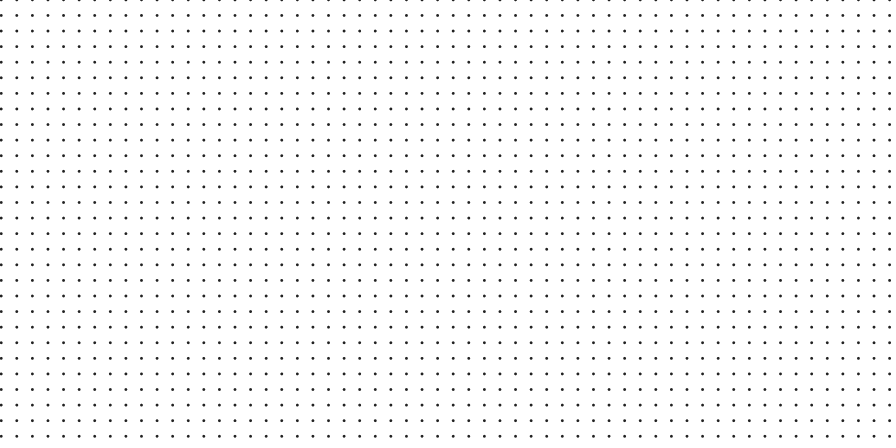
Reproduce this pattern procedurally as a Shadertoy shader.

```glsl
// Square grid of small charcoal dots on white paper, about 57.5 by 28.7 cells.
// Each point is folded into its nearest grid cell, then a circle distance
// gives antialiased ink coverage. Lengths are fractions of the canvas height.

// Signed distance to the nearest dot of a square grid centred on the origin.
float dotGridDistance(vec2 p, float spacing, float radius) {
    vec2 cell = p - spacing * round(p / spacing);
    return length(cell) - radius;
}

void mainImage(out vec4 fragColor, in vec2 fragCoord) {
    // Measure from the top left corner, with y pointing down.
    vec2 p = vec2(fragCoord.x, iResolution.y - fragCoord.y) / iResolution.y;

    // The first dot sits almost on the corner.
    float dist = dotGridDistance(p - vec2(0.0027, -0.0003), 0.03479, 0.0031);

    // Soften the rim over one pixel.
    float ink = clamp(0.5 - dist * iResolution.y, 0.0, 1.0);

    vec3 paper = vec3(1.0);
    vec3 charcoal = vec3(0.13);
    fragColor = vec4(mix(paper, charcoal, ink), 1.0);
}
```
